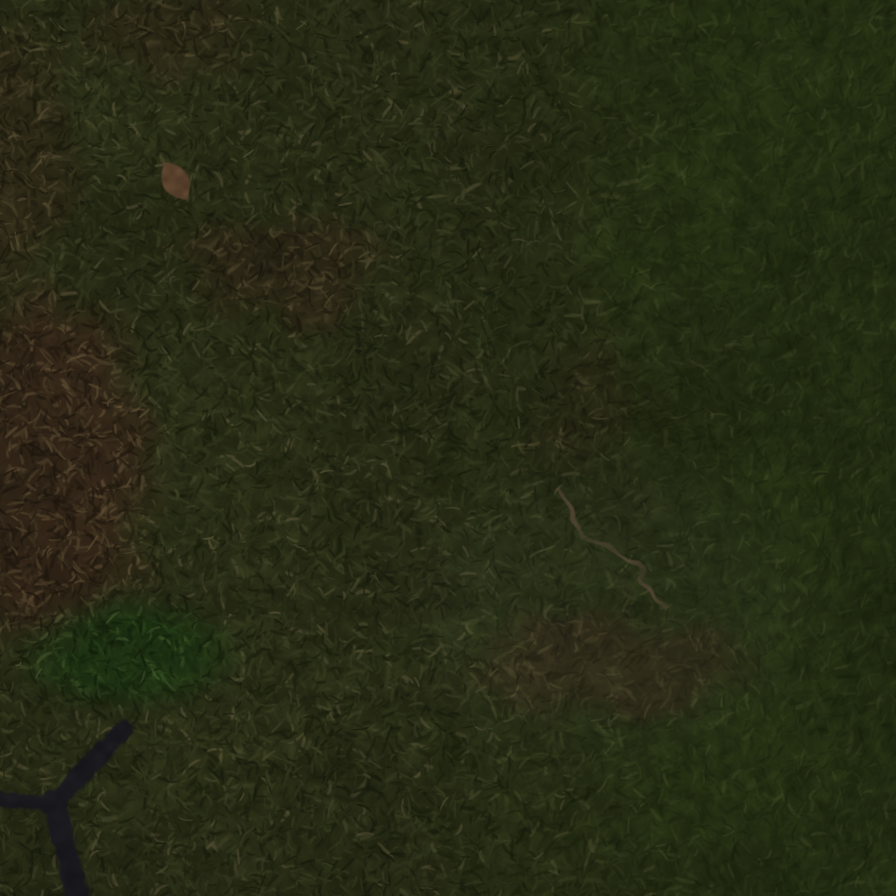
Write a WebGL 1 fragment shader that draws this texture.

```glsl
precision highp float;
// Dim, patchy lawn with dry spots, a fallen leaf, a twig and a dark three-legged stand.
uniform vec2 u_resolution;

float hash(vec2 p) {
  return fract(sin(dot(p, vec2(127.1, 311.7))) * 43758.5453);
}

float noise(vec2 p) {
  vec2 i = floor(p), f = fract(p);
  f = f * f * (3.0 - 2.0 * f);
  return mix(mix(hash(i), hash(i + vec2(1, 0)), f.x),
             mix(hash(i + vec2(0, 1)), hash(i + vec2(1, 1)), f.x), f.y);
}

float fbm(vec2 p) {
  float sum = 0.0, amp = 0.5;
  for (int i = 0; i < 4; i++) {
    sum += amp * noise(p);
    p = mat2(1.6, 1.2, -1.2, 1.6) * p + 7.3;
    amp *= 0.5;
  }
  return sum / 0.94;
}

float segment(vec2 p, vec2 a, vec2 b) {
  vec2 d = b - a;
  return length(p - a - d * clamp(dot(p - a, d) / dot(d, d), 0.0, 1.0));
}

float spot(vec2 p, vec2 center, vec2 radius) {
  return 1.0 - smoothstep(0.55, 1.25, length((p - center) / radius));
}

// How bare and brown the ground is
float dryness(vec2 uv) {
  vec2 p = uv + 0.09 * (vec2(fbm(uv * 14.0), fbm(uv * 14.0 + 40.0)) - 0.5);
  float dry = spot(p, vec2(0.03, 0.48), vec2(0.14, 0.19));
  dry = max(dry, 0.5 * spot(p, vec2(0.32, 0.70), vec2(0.11, 0.06)));
  dry = max(dry, 0.5 * spot(p, vec2(0.68, 0.26), vec2(0.15, 0.06)));
  dry = max(dry, 0.4 * spot(p, vec2(0.18, 0.96), vec2(0.10, 0.06)));
  dry = max(dry, 0.45 * spot(p, vec2(0.0, 0.82), vec2(0.08, 0.17)));
  return max(dry, 0.25 * spot(p, vec2(0.66, 0.56), vec2(0.06, 0.08)));
}

// One layer of curved blades laid over the ground
vec3 addBlades(vec3 col, vec2 uv, float layer, float dry, float lush) {
  float scale = 44.0 + 5.0 * layer;
  vec2 p = uv * scale + layer * 17.3;
  vec2 home = floor(p);
  for (int j = -1; j <= 1; j++) {
    for (int i = -1; i <= 1; i++) {
      vec2 cell = home + vec2(float(i), float(j));
      vec2 seed = cell + layer * 31.7;
      float shade = hash(seed + 3.1), turn = hash(seed + 8.7);
      vec2 d = p - cell - vec2(hash(seed), hash(seed + 5.3));
      float right = smoothstep(0.45, 0.95, (cell.x - layer * 17.3) / scale);
      float angle = mix(turn * 6.283, 1.1 + (turn - 0.5) * 2.2, right);
      float c = cos(angle), s = sin(angle);
      d = vec2(c * d.x + s * d.y, c * d.y - s * d.x);
      float reach = 0.35 + 0.45 * hash(seed + 1.9);
      float along = d.x / reach;
      float bend = (hash(seed + 6.1) - 0.5) * 0.45;
      float across = abs(d.y - bend * (along * along - 0.4));
      float width = (0.07 + 0.07 * hash(seed + 2.3)) * (1.0 - 0.6 * along * along);
      float cover = 1.0 - smoothstep(width * 0.25, width * 1.3 + 0.04, across);
      cover *= 1.0 - smoothstep(0.6, 1.0, abs(along));
      vec3 green = mix(vec3(0.085, 0.10, 0.04), vec3(0.215, 0.235, 0.125), shade);
      green = mix(green, vec3(0.31, 0.29, 0.19), smoothstep(0.88, 1.0, shade));
      vec3 straw = mix(vec3(0.12, 0.085, 0.05), vec3(0.36, 0.29, 0.19), shade * shade);
      vec3 blade = mix(green, straw, clamp(dry * 1.2, 0.0, 0.9));
      col = mix(col, blade, cover * mix(0.72, 0.36, lush));
    }
  }
  return col;
}

void main() {
  vec2 uv = gl_FragCoord.xy / u_resolution.y;
  float dry = dryness(uv);
  float broad = fbm(uv * 7.0);
  float lush = smoothstep(0.4, 0.85, uv.x + 0.3 * (broad - 0.5));

  // Soil and thatch
  vec3 col = mix(vec3(0.115, 0.13, 0.055), vec3(0.185, 0.20, 0.10), fbm(uv * 60.0));
  col = mix(col, vec3(0.19, 0.14, 0.09), dry);

  // Grass
  vec2 sway = uv + 0.006 * (vec2(noise(uv * 45.0), noise(uv * 45.0 + 20.0)) - 0.5);
  for (int k = 0; k < 6; k++) col = addBlades(col, sway, float(k), dry, lush);
  col *= 0.86 + 0.28 * fbm(uv * 90.0);

  // Broad tints
  col *= 0.88 + 0.26 * broad;
  col = mix(col, col * vec3(0.88, 1.03, 0.85), lush * (1.0 - dry));
  col *= mix(vec3(1), vec3(0.75, 1.12, 0.85), spot(uv, vec2(0.14, 0.27), vec2(0.12, 0.06)));
  col += vec3(0.015, 0.012, 0.018) * spot(uv, vec2(0.68, 0.32), vec2(0.22, 0.17));

  // Twig
  vec2 t = uv + 0.012 * (vec2(noise(uv * 60.0), noise(uv * 60.0 + 9.0)) - 0.5);
  float twig = min(segment(t, vec2(0.62, 0.453), vec2(0.655, 0.40)),
               min(segment(t, vec2(0.655, 0.40), vec2(0.70, 0.38)),
                   segment(t, vec2(0.70, 0.38), vec2(0.745, 0.32))));
  float twigCover = 1.0 - smoothstep(0.001, 0.004, twig);
  col = mix(col, vec3(0.34, 0.28, 0.21), twigCover * (0.35 + 0.5 * noise(uv * 50.0)));

  // Leaf
  vec2 q = mat2(0.87, -0.5, 0.5, 0.87) * (uv - vec2(0.196, 0.798));
  float leaf = abs(q.x) - 0.015 * (1.0 - q.y * q.y / 0.0006);
  vec3 leafColor = vec3(0.34, 0.25, 0.17) * (0.85 + 0.3 * noise(uv * 120.0));
  col = mix(col, leafColor, 1.0 - smoothstep(-0.002, 0.002, leaf));

  // Stand
  vec2 hub = vec2(0.06, 0.103);
  float legs = min(segment(uv, hub, vec2(0.138, 0.186)) - 0.010,
               min(segment(uv, hub, vec2(-0.03, 0.110)) - 0.008,
                   segment(uv, hub, vec2(0.092, -0.02)) - 0.012));
  legs = min(legs, length(uv - hub) - 0.016) + 0.004 * (noise(uv * 130.0) - 0.5);
  vec3 legColor = vec3(0.075, 0.075, 0.10) + 0.03 * noise(uv * 90.0);
  col = mix(col, legColor, 0.95 * (1.0 - smoothstep(-0.002, 0.003, legs)));

  gl_FragColor = vec4(col, 1.0);
}
```
